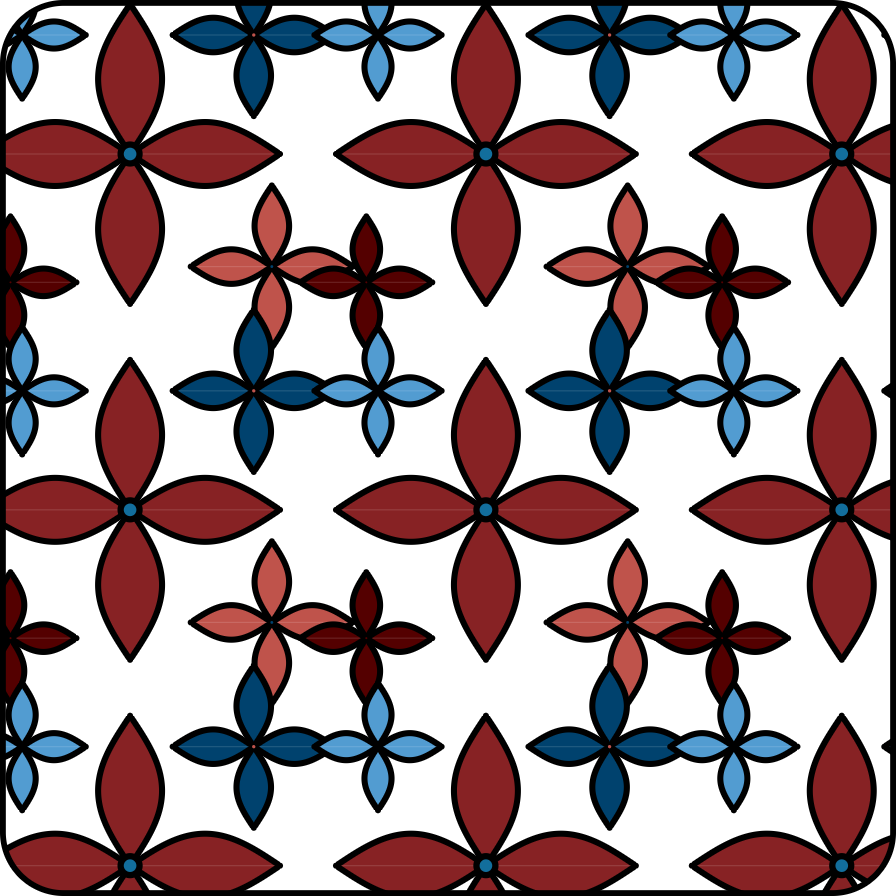
Write a WebGL 1 fragment shader that draws this pattern.

```glsl
precision highp float;
// Repeating four-petal flowers in reds and blues, inside a rounded black frame.

uniform vec2 u_resolution;

// Lengths are in canvas units: the canvas is CANVAS units wide and high.
const float CANVAS = 768.0;
const float PERIOD = 305.0;
const vec2 TILE_ORIGIN = vec2(111.5, 636.0);
const float OUTLINE = 5.2;
const float SEAM_WIDTH = 1.0;
const float SEAM_OPACITY = 0.13;
const float FRAME_WIDTH = 5.0;
const float FRAME_RADIUS = 52.0;
const float PI = 3.14159265;

const vec3 PAPER = vec3(1.0);
const vec3 INK = vec3(0.0);
const vec3 BRICK = vec3(0.53, 0.135, 0.14);
const vec3 SALMON = vec3(0.75, 0.325, 0.295);
const vec3 MAROON = vec3(0.33, 0.0, 0.0);
const vec3 NAVY = vec3(0.0, 0.26, 0.43);
const vec3 SKY = vec3(0.32, 0.61, 0.82);
const vec3 TEAL = vec3(0.07, 0.43, 0.61);

float unitsPerPixel;

// Antialiased coverage of the region where the distance is negative.
float coverage(float dist) {
  return clamp(0.5 - dist / unitsPerPixel, 0.0, 1.0);
}

// Approximate signed distance to four sine-shaped petals on the axes.
float petalDistance(vec2 p, float len, float halfWidth) {
  vec2 a = abs(p);
  vec2 q = vec2(max(a.x, a.y), min(a.x, a.y));
  float angle = PI * min(q.x / len, 1.0);
  float slope = halfWidth * PI / len * cos(angle);
  float side = (q.y - halfWidth * sin(angle)) / sqrt(1.0 + slope * slope);
  return q.x > len ? length(q - vec2(len, 0.0)) : side;
}

vec2 repeatAround(vec2 p, vec2 center) {
  return mod(p - center + 0.5 * PERIOD, PERIOD) - 0.5 * PERIOD;
}

// Outlined petals with a faint horizontal seam, and a dot in the middle.
vec3 paintFlower(vec3 base, vec2 p, vec2 center, float len, float halfWidth,
                 vec3 fill, float dotRadius, float dotOutline, vec3 dotColor) {
  vec2 q = repeatAround(p, center);
  float d = petalDistance(q, len, halfWidth);
  float seam = SEAM_OPACITY * coverage(abs(q.y) - 0.5 * SEAM_WIDTH);
  vec3 petal = mix(fill, PAPER, seam);
  vec3 color = mix(base, INK, coverage(d - 0.5 * OUTLINE));
  color = mix(color, petal, coverage(d + 0.5 * OUTLINE));
  float r = length(q);
  color = mix(color, INK, coverage(r - dotRadius - dotOutline));
  return mix(color, dotColor, coverage(r - dotRadius));
}

float roundedBox(vec2 p, float halfSize, float radius) {
  vec2 q = abs(p) - halfSize + radius;
  return length(max(q, 0.0)) + min(max(q.x, q.y), 0.0) - radius;
}

void main() {
  unitsPerPixel = CANVAS / min(u_resolution.x, u_resolution.y);
  vec2 canvas = gl_FragCoord.xy / u_resolution * CANVAS;
  vec2 p = canvas - TILE_ORIGIN;

  // Flowers, from back to front.
  vec3 color = PAPER;
  color = paintFlower(color, p, vec2(0.0), 128.5, 27.4, BRICK, 5.4, 5.4, TEAL);
  color = paintFlower(color, p, vec2(121.5, -96.5), 69.5, 14.8, SALMON, 1.2, 2.5, NAVY);
  color = paintFlower(color, p, vec2(202.5, -110.0), 56.5, 11.8, MAROON, 0.8, 2.0, MAROON);
  color = paintFlower(color, p, vec2(106.0, 102.0), 69.5, 14.8, NAVY, 1.4, 2.5, SALMON);
  color = paintFlower(color, p, vec2(212.5, 102.0), 54.5, 11.6, SKY, 0.0, 2.0, INK);

  // Frame, with plain paper outside its corners.
  float frame = roundedBox(canvas - 0.5 * CANVAS,
                           0.5 * (CANVAS - FRAME_WIDTH), FRAME_RADIUS);
  color = mix(color, PAPER, coverage(-frame));
  color = mix(color, INK, coverage(abs(frame) - 0.5 * FRAME_WIDTH));

  gl_FragColor = vec4(color, 1.0);
}
```
